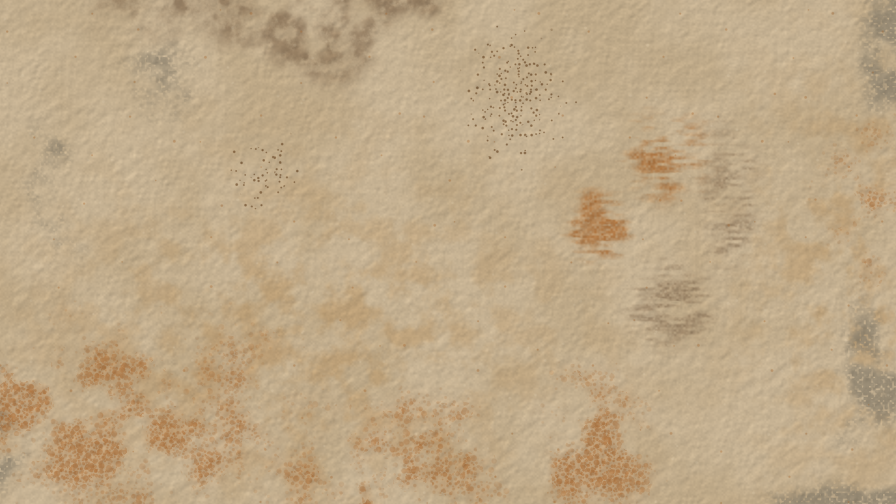
Write a WebGL 2 fragment shader that draws this texture.

```glsl
#version 300 es
precision highp float;
// Aged, rough paper: embossed noise fibres under a warm two-tone base,
// stained by speckled rust, stippled grey mould, a brown damp patch,
// dry horizontal scuffs and scattered specks. Units are canvas heights.
uniform vec2 u_resolution;
out vec4 fragColor;

const vec3 PAPER_LIGHT = vec3(0.775, 0.697, 0.575);
const vec3 PAPER_DARK  = vec3(0.745, 0.662, 0.532);
const vec3 OCHRE = vec3(0.710, 0.565, 0.375);
const vec3 RUST  = vec3(0.640, 0.385, 0.165);
const vec3 GREY  = vec3(0.560, 0.515, 0.435);
const vec3 BROWN = vec3(0.490, 0.395, 0.295);
const vec3 SPECK = vec3(0.420, 0.290, 0.160);
const float RELIEF_FREQ = 58.0;
const float RELIEF_DEPTH = 0.135;
const float GRAIN_DEPTH = 0.050;
const float RUST_FREQ = 88.0;
const float STIPPLE_FREQ = 215.0;

float hash(vec2 p) {
    return fract(sin(dot(p, vec2(127.1, 311.7))) * 43758.5453);
}

float noise(vec2 p) {
    vec2 i = floor(p), f = fract(p);
    f = f * f * (3.0 - 2.0 * f);
    return mix(mix(hash(i), hash(i + vec2(1, 0)), f.x),
               mix(hash(i + vec2(0, 1)), hash(i + vec2(1, 1)), f.x), f.y);
}

float fbm(vec2 p) {
    float sum = 0.0, amp = 0.533;
    for (int i = 0; i < 4; i++) {
        sum += amp * noise(p);
        p = mat2(1.6, 1.2, -1.2, 1.6) * p + 7.3;
        amp *= 0.5;
    }
    return sum;
}

// Pulp surface, slightly stretched along a rising diagonal
float pulp(vec2 p) {
    vec2 q = mat2(0.8, -0.6, 0.6, 0.8) * p * vec2(0.85, 1.15);
    return 0.55 * noise(q * RELIEF_FREQ) + 0.45 * noise(q * RELIEF_FREQ * 2.1 + 9.0);
}

// Soft elliptical region
float region(vec2 p, vec2 centre, vec2 radius) {
    vec2 q = (p - centre) / radius;
    return exp(-dot(q, q));
}

// Diffuse ragged stain from a region and a noise value
float ragged(float area, float n) {
    return smoothstep(0.22, 1.05, area * (1.0 + 3.4 * (n - 0.5)));
}

// Scattered round dots; density is the share of filled cells
float spots(vec2 p, float freq, float density, float size) {
    vec2 q = p * freq, cell = floor(q);
    float soft = 0.8 * freq / u_resolution.y, mask = 0.0;
    for (int j = -1; j <= 1; j++)
    for (int i = -1; i <= 1; i++) {
        vec2 c = cell + vec2(i, j);
        float r = size * (0.4 + 0.6 * hash(c + 31.0));
        float d = length(q - c - vec2(hash(c), hash(c + 17.0)));
        float filled = clamp((density - hash(c + 53.0)) * 60.0, 0.0, 1.0);
        mask = max(mask, filled * (1.0 - smoothstep(r - soft, r + soft, d)));
    }
    return mask;
}

void main() {
    vec2 p = gl_FragCoord.xy / u_resolution.y;
    float right = u_resolution.x / u_resolution.y;
    float cloud = fbm(p * 13.0);
    float stipple = noise(p * STIPPLE_FREQ);

    // Paper tone and ochre ageing
    vec3 col = mix(PAPER_DARK, PAPER_LIGHT, smoothstep(0.25, 0.65, fbm(p * 8.0 + 20.0)));
    float ageing = max(region(p, vec2(0.62, 0.34), vec2(0.50, 0.30)),
                       region(p, vec2(right - 0.08, 0.45), vec2(0.22, 0.40)));
    col = mix(col, OCHRE, 0.50 * ageing * smoothstep(0.38, 0.75, fbm(p * 24.0 + 3.0)));

    // Brown damp along the top
    float damp = max(region(p, vec2(0.54, 1.04), vec2(0.40, 0.13)),
                     region(p, vec2(0.66, 0.94), vec2(0.14, 0.10)));
    damp = ragged(damp, cloud);
    col = mix(col, BROWN, damp * (0.22 + 0.45 * smoothstep(0.3, 0.7, fbm(p * 45.0))));

    // Stippled grey near the edges
    float mould = 0.60 * region(p, vec2(0.10, 0.60), vec2(0.08, 0.22));
    mould = max(mould, 0.60 * region(p, vec2(0.32, 0.84), vec2(0.09, 0.10)));
    mould = max(mould, region(p, vec2(right, 0.88), vec2(0.07, 0.18)));
    mould = max(mould, 0.9 * region(p, vec2(right - 0.06, 0.25), vec2(0.09, 0.16)));
    mould = max(mould, region(p, vec2(right - 0.08, 0.0), vec2(0.17, 0.05)));
    mould = max(mould, 0.8 * region(p, vec2(0.01, 0.10), vec2(0.05, 0.10)));
    mould = ragged(mould, fbm(p * 17.0 + 40.0));
    col = mix(col, GREY, 0.85 * mould * smoothstep(0.15, 0.75, stipple + 0.25 * mould));

    // Rust in overlapping droplets over a thin wash
    float rust = region(p, vec2(0.03, 0.21), vec2(0.11, 0.12));
    rust = max(rust, 0.72 * region(p, vec2(0.25, 0.17), vec2(0.38, 0.21)));
    rust = max(rust, 0.85 * region(p, vec2(0.80, 0.06), vec2(0.26, 0.15)));
    rust = max(rust, 0.75 * region(p, vec2(1.17, 0.10), vec2(0.15, 0.18)));
    rust = max(rust, 0.45 * region(p, vec2(right - 0.05, 0.62), vec2(0.13, 0.24)));
    rust = ragged(rust, fbm(p * 15.0 + 70.0));
    float drops = max(spots(p, RUST_FREQ, 0.75 * rust, 0.55),
                      0.8 * spots(p + 5.0, RUST_FREQ * 1.7, 0.9 * rust, 0.55));
    col = mix(col, RUST, rust * 0.24 + drops * (0.18 + 0.34 * rust) * (0.5 + 0.5 * stipple));

    // Dry scuffs, torn into horizontal streaks
    float streak = 0.4 * noise(p * vec2(35.0, 150.0)) + 0.6 * fbm(p * vec2(18.0, 26.0) + 31.0);
    float scuff = max(region(p, vec2(1.19, 0.55), vec2(0.06, 0.07)),
                      0.75 * region(p, vec2(1.32, 0.69), vec2(0.09, 0.10)));
    float smudge = max(0.85 * region(p, vec2(1.33, 0.40), vec2(0.10, 0.10)),
                       0.65 * region(p, vec2(1.45, 0.60), vec2(0.07, 0.18)));
    col = mix(col, RUST, 0.80 * ragged(scuff, streak) * (0.4 + 0.6 * stipple));
    col = mix(col, BROWN, 0.65 * ragged(smudge, streak) * (0.3 + 0.7 * stipple));

    // Dark specks, gathered in two clusters, and pale flecks
    float cluster = max(0.6 * region(p, vec2(1.02, 0.81), vec2(0.08, 0.10)),
                        0.4 * region(p, vec2(0.52, 0.66), vec2(0.06, 0.06)));
    col = mix(col, SPECK, 0.7 * spots(p, 140.0, cluster - 0.03, 0.36));
    col = mix(col, RUST, 0.50 * spots(p + 11.0, 60.0, 0.012, 0.17));
    col = mix(col, vec3(0.86, 0.80, 0.69), 0.45 * spots(p + 23.0, 50.0, 0.008, 0.17));

    // Relief lit from the upper left, then fine grain
    float slope = pulp(p) - pulp(p + vec2(-0.0040, 0.0050));
    float grain = noise(p * 270.0 + 3.0) - 0.5;
    col *= 1.0 + RELIEF_DEPTH * slope + GRAIN_DEPTH * grain;
    fragColor = vec4(col, 1.0);
}
```
